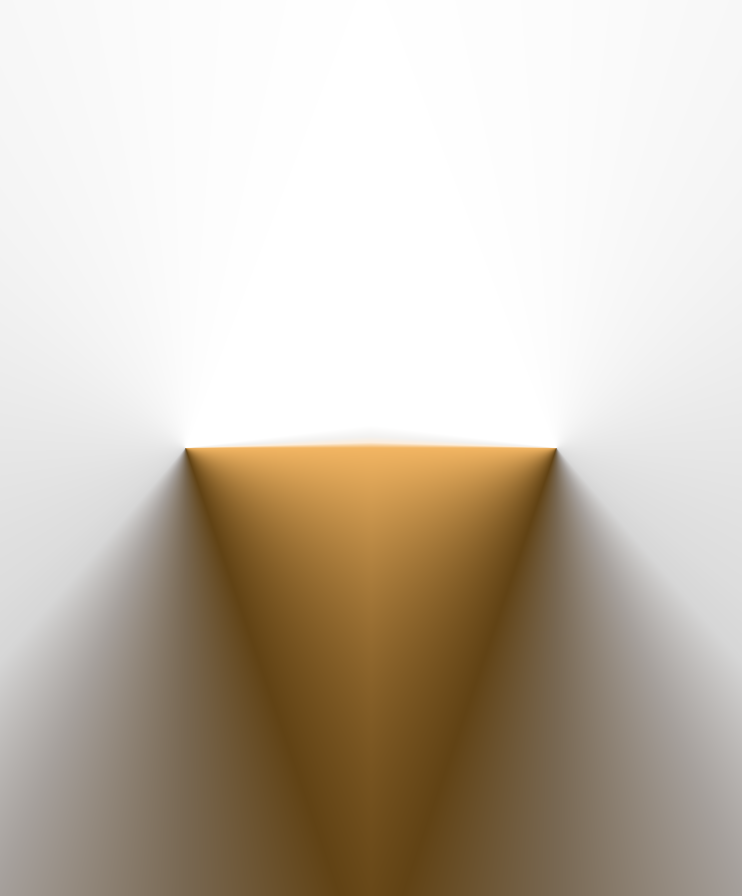
Write a WebGL 2 fragment shader that draws this background.

```glsl
#version 300 es
precision highp float;
// A golden tapering block under a white sky, flanked by soft brown shadows.
// One angular gradient is swept around a corner point and mirrored across
// the vertical centre line; a small sample grid smooths the sharp rays.

uniform vec2 u_resolution;
out vec4 fragColor;

const int GRID = 3;
const vec2 CORNER = vec2(0.25, 0.0); // offset from centre, in canvas widths

const vec3 WHITE = vec3(1.0);
const vec3 MIST  = vec3(0.95, 0.947, 0.942);
const vec3 CREAM = vec3(0.99, 0.93, 0.86);
const vec3 GOLD  = vec3(0.95, 0.71, 0.385);
const vec3 BROWN = vec3(0.38, 0.26, 0.08);
const vec3 UMBER = vec3(0.47, 0.405, 0.32);
const vec3 STONE = vec3(0.65, 0.628, 0.612);

// Clockwise angle in degrees: 0 is up, 90 is toward the centre line
float sweepAngle(vec2 d) {
    return mod(degrees(atan(d.x, d.y)), 360.0);
}

// Continue a gradient from its current colour to the next stop
vec3 blendTo(vec3 current, vec3 next, float start, float end, float angle) {
    return mix(current, next, clamp((angle - start) / (end - start), 0.0, 1.0));
}

vec3 sweepColor(float a) {
    // Bright sky above the block
    vec3 c = blendTo(vec3(0.988), WHITE, 0.0, 25.0, a);
    // Thin pale roof, then the golden face
    c = blendTo(c, MIST, 83.0, 86.5, a);
    c = blendTo(c, CREAM, 86.5, 88.3, a);
    c = blendTo(c, GOLD, 88.3, 90.0, a);
    c = blendTo(c, BROWN, 90.0, 161.0, a);
    // Shadow opening outward
    c = blendTo(c, UMBER, 161.0, 180.0, a);
    c = blendTo(c, STONE, 180.0, 203.0, a);
    c = blendTo(c, vec3(0.84), 203.0, 221.0, a);
    // Grey side fading back up to the sky
    c = blendTo(c, vec3(0.865), 221.0, 232.0, a);
    c = blendTo(c, vec3(0.905), 232.0, 270.0, a);
    c = blendTo(c, vec3(0.955), 270.0, 320.0, a);
    return blendTo(c, vec3(0.988), 320.0, 360.0, a);
}

// Mirror the left half so that both corners share one sweep
vec3 scene(vec2 p) {
    vec2 fromCorner = vec2(CORNER.x - abs(p.x), p.y - CORNER.y);
    return sweepColor(sweepAngle(fromCorner));
}

void main() {
    vec3 sum = vec3(0.0);
    for (int y = 0; y < GRID; y++) {
        for (int x = 0; x < GRID; x++) {
            vec2 jitter = (vec2(x, y) + 0.5) / float(GRID) - 0.5;
            vec2 p = (gl_FragCoord.xy + jitter - 0.5 * u_resolution) / u_resolution.x;
            sum += scene(p);
        }
    }
    fragColor = vec4(sum / float(GRID * GRID), 1.0);
}
```
